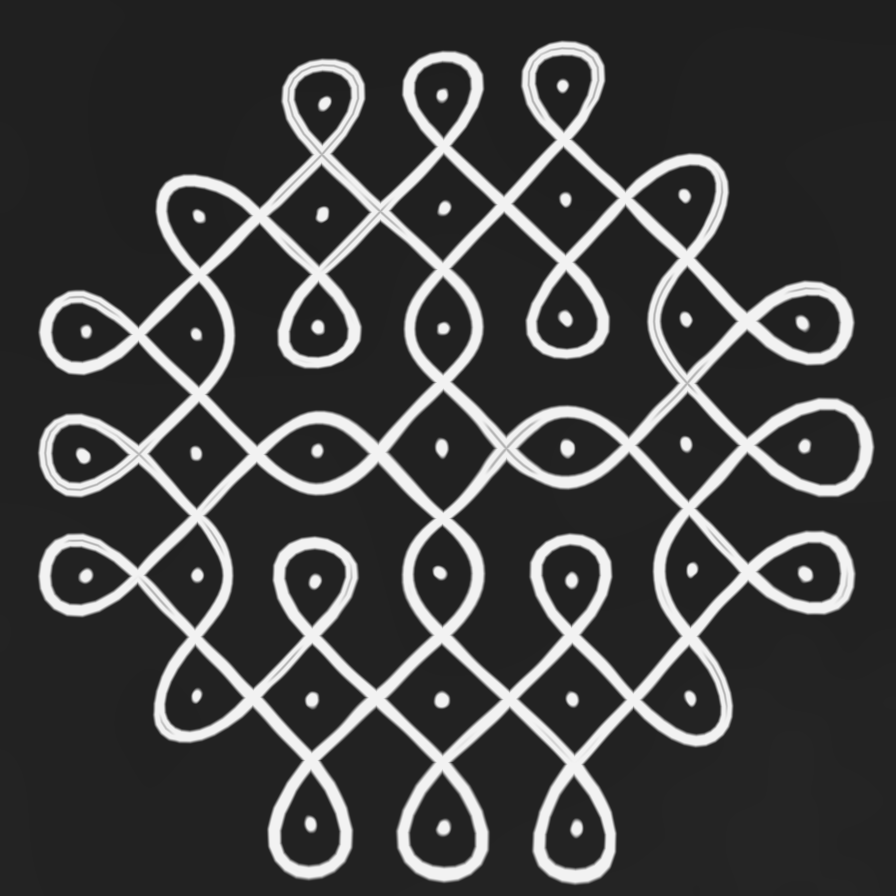
Reproduce this pattern procedurally as a WebGL 2 fragment shader.

```glsl
#version 300 es
precision highp float;
// A chalk kolam: one looping line woven around a lattice of dots on slate.
// Each lattice cell joins its open sides with cubic strands; the closed sides
// turn them into lenses, corners and teardrops. A gentle warp adds the hand.

uniform vec2 u_resolution;
out vec4 fragColor;

float hash(vec2 p) {
    p = fract(p * vec2(0.1731, 0.3197) + 0.37);
    p += dot(p, p.yx + 19.19);
    return fract(p.x * p.y * 7.31);
}

float noise(vec2 p) {
    vec2 i = floor(p), f = fract(p);
    f = f * f * (3.0 - 2.0 * f);
    return mix(mix(hash(i), hash(i + vec2(1, 0)), f.x),
               mix(hash(i + vec2(0, 1)), hash(i + 1.0), f.x), f.y);
}

// Hand-drawn drift of the lattice, in thousandths of a cell
vec2 drift(vec2 g) {
    float dx = sin(1.6 * g.x) * (3.0 + 1.2 * g.y) + g.x * (0.3 + 0.6 * g.y) - 0.5;
    float dy = 0.9 + 0.8 * g.y + 0.6 * g.y * g.y
             + sin(0.8 * g.x) * (2.2 * g.y - 3.8)
             + 8.0 * sin(3.1416 * g.y) * exp(-dot(g, g));
    return 9.5 * vec2(dx, dy);
}

// Does the line cross the side of the cell that faces this normal?
bool sideOpen(vec2 cell, vec2 normal) {
    vec2 m = abs(cell + 0.5 * normal);
    bool horizontal = abs(normal.x) > 0.5;
    float lane = horizontal ? m.y : m.x;
    float along = horizontal ? m.x : m.y;
    if (lane < 0.5) return along < 3.0;
    if (lane < 1.5) return along < 3.0 && along > (horizontal ? 2.0 : 1.0);
    return lane < 2.5 && along < 2.0;
}

float segmentDistance(vec2 p, vec2 a, vec2 b) {
    vec2 ab = b - a;
    float t = clamp(dot(p - a, ab) / max(dot(ab, ab), 1e-6), 0.0, 1.0);
    return length(p - a - ab * t);
}

float strandDistance(vec2 p, vec2 a, vec2 b, vec2 c, vec2 d) {
    float nearest = 1e3;
    vec2 previous = a;
    for (int i = 1; i <= 16; i++) {
        float t = float(i) / 16.0, s = 1.0 - t;
        vec2 point = s * s * s * a + 3.0 * s * t * (s * b + t * c) + t * t * t * d;
        nearest = min(nearest, segmentDistance(p, previous, point));
        previous = point;
    }
    return nearest;
}

vec2 turn(vec2 v) { return vec2(-v.y, v.x); }

void main() {
    float size = min(u_resolution.x, u_resolution.y);
    vec2 uv = (gl_FragCoord.xy - 0.5 * u_resolution) / size + 0.5;
    uv.y = 1.0 - uv.y; // rows count downwards

    // Lattice coordinates, with longer loops below and to the right
    vec2 g = (uv - vec2(0.4948, 0.5013)) / vec2(0.1367, 0.1361);
    g -= 0.001 * drift(clamp(g, -3.0, 3.0));
    g += 0.022 * (vec2(noise(g * 3.0 + 7.0), noise(g * 3.0 + 31.0)) - 0.5);
    g -= vec2(0.07, 0.16) * max(g - 2.5, 0.0);
    vec2 cell = clamp(floor(g + 0.5), -3.0, 3.0);
    vec2 p = g - cell;

    // Strands: from each open side, around closed ones, to the next open side
    float line = 1e3;
    int openCount = 0;
    vec2 openSum = vec2(0.0);
    vec2 n = vec2(1, 0);
    for (int k = 0; k < 4; k++) {
        if (sideOpen(cell, n)) {
            openCount++;
            openSum += n;
            vec2 next = turn(n);
            int closedSides = 0;
            for (int s = 0; s < 3; s++) {
                if (sideOpen(cell, next)) break;
                next = turn(next);
                closedSides++;
            }
            float reach = closedSides == 0 ? 0.25 : closedSides == 1 ? 0.36
                        : closedSides == 2 ? 0.66 : 1.02;
            if (cell.x > 2.5 && abs(cell.y) < 0.5) reach = 1.22; // widest loop
            vec2 a = 0.5 * n, d = 0.5 * next;
            line = min(line, strandDistance(p, a, a + reach * (turn(n) - n),
                                            d - reach * (next + turn(next)), d));
        }
        n = turn(n);
    }

    // Chalk stroke of uneven width, with dry streaks in places
    float soft = max(0.017, 0.8 / (size * 0.1367));
    float dry = smoothstep(0.66, 0.82, noise(g * 1.7 + 12.0));
    float width = 0.041 + 0.012 * noise(g * 4.0 + 3.0) + 0.007 * dry;
    float chalk = 1.0 - smoothstep(width - soft, width + soft, line);
    chalk *= 1.0 - 0.3 * dry * (1.0 - smoothstep(0.0, 0.018, line));

    // One small uneven dot in each cell the line visits
    if (openCount > 0) {
        vec2 jitter = vec2(hash(cell + 11.0), hash(cell + 23.0)) - 0.5;
        vec2 q = p - 0.03 * jitter;
        if (openCount == 1) q -= 0.06 * openSum;
        q.x += 0.4 * jitter.x * q.y;
        float radius = 0.054 + 0.012 * jitter.y + 0.012 * (noise(g * 22.0) - 0.5);
        float dotDistance = length(q * vec2(1.08, 0.92));
        chalk = max(chalk, 1.0 - smoothstep(radius - soft, radius + soft, dotDistance));
    }

    // Slate with a slight gradient and faint smudges
    float slate = 0.122 + 0.014 * uv.y + 0.008 * (noise(uv * 6.0) - 0.5);
    slate += 0.012 * smoothstep(0.35, 0.0, length(uv - vec2(0.95, 0.88))) * noise(uv * 18.0);
    fragColor = vec4(mix(vec3(slate), vec3(0.95), chalk), 1.0);
}
```
